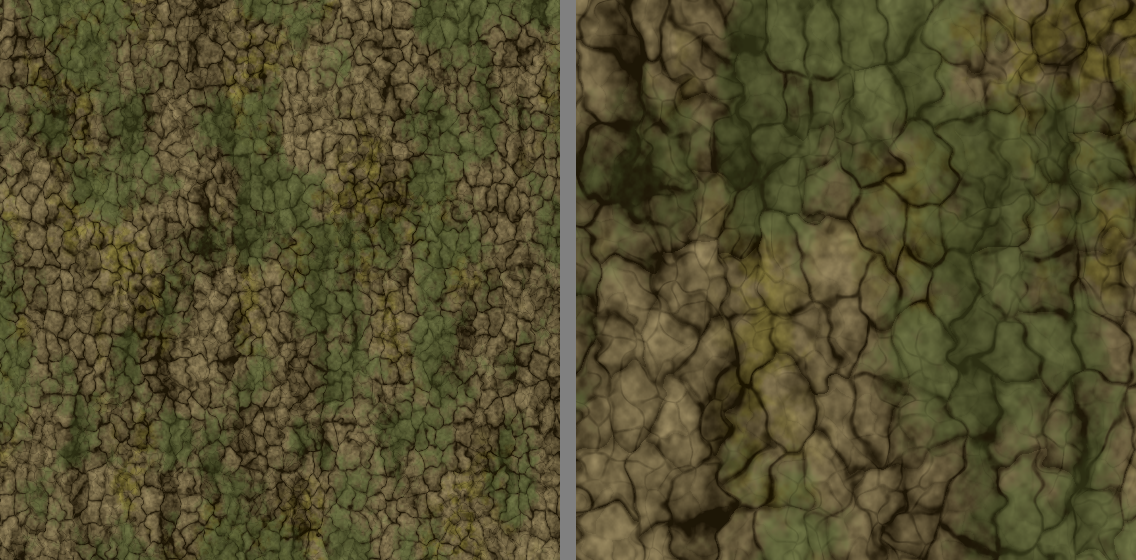
Left: the whole. Right: its middle third, enlarged.
Reproduce this texture procedurally as a three.js fragment shader.

```glsl
// Mossy tree bark: cracked, upright plates with vertical fissures, green moss and yellow lichen.
varying vec2 vUv;

vec2 hash2(vec2 p) {
  vec3 q = fract(p.xyx * vec3(0.1031, 0.1030, 0.0973));
  q += dot(q, q.yzx + 33.33);
  return fract((q.xx + q.yz) * q.zy);
}

float noise(vec2 p) {
  vec2 cell = floor(p);
  vec2 f = fract(p);
  f = f * f * (3.0 - 2.0 * f);
  float low = mix(hash2(cell).x, hash2(cell + vec2(1.0, 0.0)).x, f.x);
  float high = mix(hash2(cell + vec2(0.0, 1.0)).x, hash2(cell + 1.0).x, f.x);
  return mix(low, high, f.y);
}

float fbm(vec2 p) {
  float sum = 0.0;
  float weight = 0.533;
  for (int i = 0; i < 4; i++) {
    sum += weight * noise(p);
    p = p * 2.03 + vec2(17.3, 9.1);
    weight *= 0.5;
  }
  return sum;
}

// Voronoi plates: x = gap to the neighbour, y = random tone, zw = offset from the centre
vec4 plates(vec2 p) {
  vec2 cell = floor(p);
  float nearest = 9.0;
  float second = 9.0;
  float tone = 0.0;
  vec2 offset = vec2(0.0);
  for (int y = -1; y <= 1; y++) {
    for (int x = -1; x <= 1; x++) {
      vec2 id = cell + vec2(float(x), float(y));
      vec2 r = p - id - 0.1 - 0.8 * hash2(id);
      float d = length(r);
      if (d < nearest) {
        second = nearest;
        nearest = d;
        tone = hash2(id + 71.0).y;
        offset = r;
      } else {
        second = min(second, d);
      }
    }
  }
  return vec4(second - nearest, tone, offset);
}

void main() {
  // Wobble the plate outlines at two scales
  vec2 p = vUv;
  p += 0.030 * (vec2(fbm(vUv * 20.0), fbm(vUv * 20.0 + 40.0)) - 0.5);
  p += 0.009 * (vec2(noise(vUv * 95.0), noise(vUv * 95.0 + 60.0)) - 0.5);

  vec4 plate = plates(p * vec2(38.0, 25.0));
  vec4 chip = plates(p * vec2(72.0, 58.0) + 13.0);

  // Cracks fade in and out, so some plates merge
  float strength = smoothstep(0.25, 0.65, noise(vUv * vec2(34.0, 22.0) + 5.0));
  float crack = (1.0 - smoothstep(0.01, 0.15, plate.x)) * mix(0.35, 1.0, strength);
  float chipCrack = (1.0 - smoothstep(0.01, 0.17, chip.x)) * (1.0 - 0.7 * strength);
  float fissure = smoothstep(0.52, 0.76, fbm(p * vec2(30.0, 5.0) + 3.0));
  float hollow = smoothstep(0.54, 0.75, fbm(p * vec2(24.0, 14.0) + 90.0));

  // Grain from pores and crumbs
  float grain = noise(vUv * 270.0) - 0.5;
  float crumbs = fbm(vUv * vec2(125.0, 105.0) + 8.0) - 0.5;

  // Brightness of the bare bark
  float light = 0.33 + 0.36 * smoothstep(0.0, 0.5, plate.x);
  light += 0.26 * (plate.y - 0.5) + 0.14 * (chip.y - 0.5);
  light += 0.20 * dot(plate.zw, vec2(-0.5, 0.8));
  light += 0.34 * grain + 0.85 * crumbs;
  light += 0.5 * (fbm(vUv * vec2(9.0, 5.0) + 31.0) - 0.5);
  light -= 0.55 * crack + 0.30 * chipCrack + 0.42 * fissure + 0.30 * hollow;
  light = clamp(light, -0.5, 1.25);
  vec3 color = mix(vec3(0.26, 0.22, 0.13), vec3(0.55, 0.49, 0.34), light);

  // Yellow lichen in speckled, upright patches
  float lichen = smoothstep(0.54, 0.72, fbm(vUv * vec2(9.0, 5.0) + 57.0));
  lichen *= smoothstep(0.35, 0.65, fbm(vUv * 75.0 + 21.0));
  vec3 lichenColor = mix(vec3(0.25, 0.22, 0.07), vec3(0.55, 0.51, 0.22), light);
  color = mix(color, lichenColor, 0.8 * lichen);

  // Soft, feathered moss that dulls the relief beneath it
  float growth = fbm(vUv * vec2(13.0, 9.0) + 120.0) + 0.28 * crumbs;
  growth += 0.07 * (fissure - crack);
  float moss = smoothstep(0.47, 0.68, growth);
  vec3 mossColor = mix(vec3(0.25, 0.27, 0.135), vec3(0.39, 0.42, 0.24), light);
  color = mix(color, mossColor, 0.88 * moss);

  gl_FragColor = vec4(color, 1.0);
}
```
